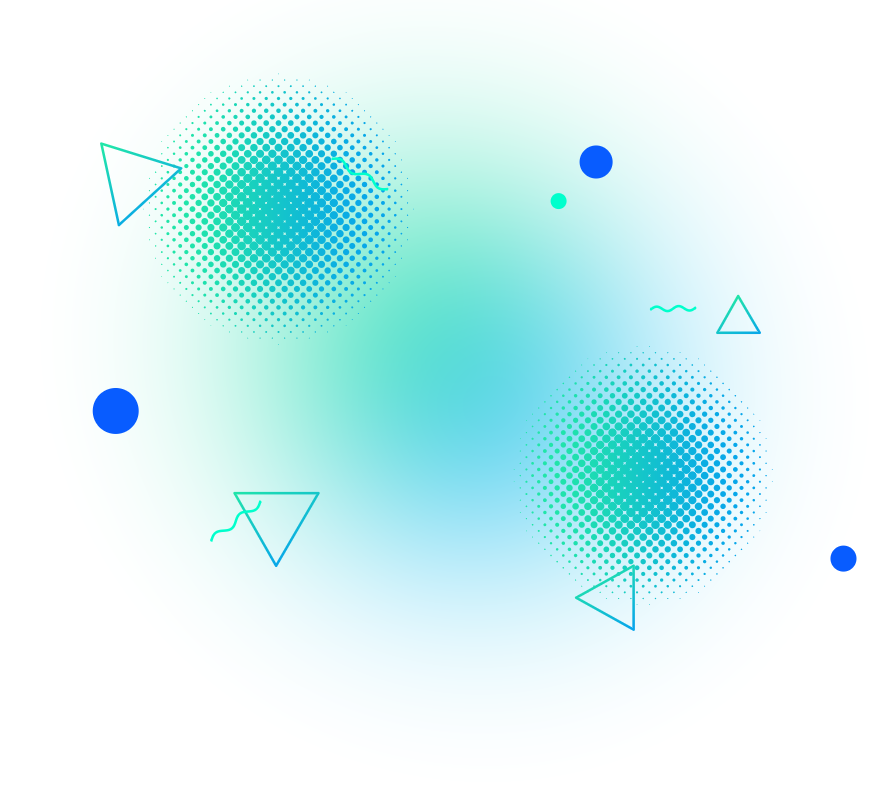
This background is drawn by a WebGL 2 fragment shader. Its source:

```glsl
#version 300 es
precision highp float;
// Soft teal glow on white with two halftone discs, outlined triangles, dots and squiggles.

uniform vec2 u_resolution;
out vec4 outColor;

// All lengths are fractions of the canvas height.
const vec2 GLOW_CENTER = vec2(0.570, 0.539);
const vec2 GLOW_SPREAD = vec2(0.277, 0.256); // along and across the falling diagonal
const vec3 GLOW_GREEN = vec3(0.35, 0.90, 0.76);
const vec3 GLOW_BLUE = vec3(0.36, 0.82, 0.95);
const vec3 INK_GREEN = vec3(0.13, 0.90, 0.66);
const vec3 INK_BLUE = vec3(0.03, 0.65, 0.92);
const vec3 MINT = vec3(0.0, 1.0, 0.80);
const vec3 ROYAL_BLUE = vec3(0.03, 0.36, 1.0);
const float DOT_PITCH = 0.0077;
const float DOT_MAX_RADIUS = 0.0069;
const float STROKE = 0.0016; // half width of lines
const float SQUIGGLE_WAVES = 2.0;
const vec2 INK_DIRECTION = vec2(0.5, -0.866);
const float TAU = 6.2831853;

// Disc: center, radius
const vec3 BLUE_DISCS[3] = vec3[3](
  vec3(0.145, 0.485, 0.0288), vec3(0.747, 0.797, 0.0207), vec3(1.057, 0.300, 0.0163));
const vec3 MINT_DISC = vec3(0.700, 0.748, 0.0100);
const vec3 HALFTONES[2] = vec3[2](vec3(0.349, 0.738, 0.175), vec3(0.806, 0.404, 0.168));

// Three corners per triangle
const vec2 CORNERS[12] = vec2[12](
  vec2(0.127, 0.820), vec2(0.227, 0.789), vec2(0.149, 0.718),
  vec2(0.925, 0.629), vec2(0.952, 0.583), vec2(0.899, 0.583),
  vec2(0.294, 0.382), vec2(0.399, 0.382), vec2(0.346, 0.291),
  vec2(0.722, 0.251), vec2(0.794, 0.291), vec2(0.794, 0.211));

// Squiggle: start, end
const vec4 SQUIGGLES[3] = vec4[3](
  vec4(0.816, 0.6126, 0.871, 0.614), vec4(0.265, 0.323, 0.326, 0.371),
  vec4(0.417, 0.801, 0.485, 0.763));

// Antialiased coverage of a signed distance
float coverage(float d) {
  return clamp(0.5 - d * u_resolution.y, 0.0, 1.0);
}

float segmentDistance(vec2 p, vec2 a, vec2 b) {
  vec2 ab = b - a;
  return length(p - a - ab * clamp(dot(p - a, ab) / dot(ab, ab), 0.0, 1.0));
}

float squiggleDistance(vec2 p, vec2 a, vec2 b) {
  float len = distance(a, b);
  vec2 dir = (b - a) / len;
  vec2 q = vec2(dot(p - a, dir), dot(p - a, vec2(-dir.y, dir.x)));
  float x = clamp(q.x, 0.0, len);
  float k = TAU * SQUIGGLE_WAVES / len;
  float amplitude = 0.053 * len;
  float slope = amplitude * k * cos(k * x);
  float dy = (q.y - amplitude * sin(k * x)) * inversesqrt(1.0 + slope * slope);
  return length(vec2(q.x - x, dy));
}

vec3 background(vec2 p) {
  vec2 d = p - GLOW_CENTER;
  vec2 diagonal = vec2(d.x - d.y, d.x + d.y) * 0.70711;
  vec2 e = diagonal / GLOW_SPREAD;
  float amount = max(0.0, 1.02 * exp(-dot(e, e)) - 0.02);
  vec3 tint = mix(GLOW_GREEN, GLOW_BLUE, smoothstep(-0.2, 0.2, diagonal.x));
  return mix(vec3(1.0), tint, amount);
}

// Staggered dots that shrink towards the rim of the disc
vec3 halftone(vec3 color, vec2 p, vec3 disc) {
  vec2 d = p - disc.xy;
  vec2 cell = round(vec2(d.x + d.y, d.x - d.y) / (2.0 * DOT_PITCH));
  vec2 dotCenter = vec2(cell.x + cell.y, cell.x - cell.y) * DOT_PITCH;
  float rim = length(dotCenter) / disc.z;
  float radius = DOT_MAX_RADIUS * (1.0 - pow(rim, 1.5));
  float mask = coverage(distance(d, dotCenter) - radius) * step(rim, 0.97);
  vec3 ink = mix(INK_GREEN, INK_BLUE, smoothstep(-0.8, 0.8, d.x / disc.z));
  return mix(color, ink, mask);
}

vec3 triangle(vec3 color, vec2 p, vec2 a, vec2 b, vec2 c) {
  float d = min(segmentDistance(p, a, b), min(segmentDistance(p, b, c), segmentDistance(p, c, a)));
  vec2 center = (a + b + c) / 3.0;
  float t = 0.5 + dot(p - center, INK_DIRECTION) / (1.8 * distance(a, center));
  return mix(color, mix(INK_GREEN, INK_BLUE, clamp(t, 0.0, 1.0)), coverage(d - STROKE));
}

void main() {
  vec2 p = gl_FragCoord.xy / u_resolution.y;
  vec3 color = background(p);

  for (int i = 0; i < 2; i++) color = halftone(color, p, HALFTONES[i]);
  for (int i = 0; i < 12; i += 3)
    color = triangle(color, p, CORNERS[i], CORNERS[i + 1], CORNERS[i + 2]);
  for (int i = 0; i < 3; i++) {
    float line = squiggleDistance(p, SQUIGGLES[i].xy, SQUIGGLES[i].zw);
    color = mix(color, MINT, coverage(line - STROKE));
    float disc = distance(p, BLUE_DISCS[i].xy) - BLUE_DISCS[i].z;
    color = mix(color, ROYAL_BLUE, coverage(disc));
  }
  color = mix(color, MINT, coverage(distance(p, MINT_DISC.xy) - MINT_DISC.z));

  outColor = vec4(color, 1.0);
}
```
